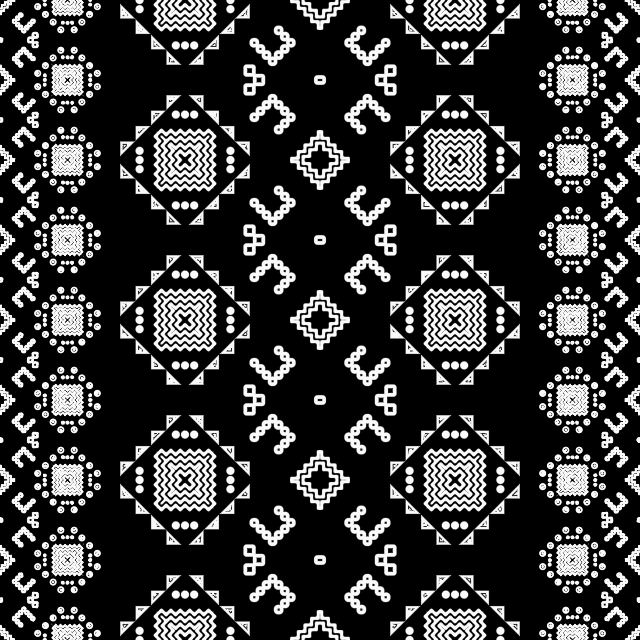
Write a Shadertoy shader that draws this pattern.

```glsl
// White folk-weave columns on black: medallions, stepped diamonds, bead chains
// and trefoils, built from distance functions in one mirrored, repeated cell.
// The outer strips reuse that cell at half size, with heavier, worn strokes.

#define CANVAS 768.0       // design units across the canvas
#define PERIOD 192.0       // height of one repeat
#define STRIP_START 252.0  // distance from the middle to the outer strips
#define MEDALLION_X 162.0  // medallion distance from the column axis
#define STROKE 2.3         // half line width in the middle
#define STRIP_STROKE 3.3   // half line width in the strips, in cell units
#define WAVE_LENGTH 11.3
#define WAVE_HEIGHT 2.0
#define SOFTNESS 0.9       // least edge blur, in design units
#define WEAR 0.45          // share of the inlay lines that is broken
#define INK vec3(0.98)

float hash(vec2 p) {
    p = fract(p * vec2(0.1031, 0.1137));
    p += dot(p, p.yx + 33.33);
    return fract((p.x + p.y) * p.x * 7.31);
}

float noise(vec2 p) {
    vec2 i = floor(p), f = fract(p);
    f = f * f * (3.0 - 2.0 * f);
    return mix(mix(hash(i), hash(i + vec2(1, 0)), f.x),
               mix(hash(i + vec2(0, 1)), hash(i + vec2(1, 1)), f.x), f.y);
}

float coverage(float d, float blur) {
    return 1.0 - smoothstep(-blur, blur, d);
}

float roundBox(vec2 p, vec2 halfSize, float radius) {
    vec2 q = abs(p) - halfSize + radius;
    return length(max(q, 0.0)) + min(max(q.x, q.y), 0.0) - radius;
}

// Distance from a straight edge that ripples along its length
float rippled(float across, float along, float height) {
    return across + height * cos(6.2832 * along / WAVE_LENGTH);
}

// Two nested stepped diamonds
float diamond(vec2 a, float stroke) {
    float f = rippled((a.x + a.y) * 0.7071, (a.x - a.y) * 0.7071, -WAVE_HEIGHT);
    return min(abs(f - 22.7), abs(f - 14.6)) / 1.15 - stroke;
}

// Hooked chain of nine beads
float beadChain(vec2 p, float stroke) {
    float d = 1e3;
    for (int i = 0; i < 9; i++) {
        vec2 c = vec2(35.0 + 7.3 * abs(float(i) - 6.0),
                      22.5 + 7.4 * abs(float(i) - 3.0));
        d = min(d, abs(roundBox(p - c, vec2(3.5), 2.8)) - stroke);
    }
    return d;
}

// Three linked squares
float trefoil(vec2 p, float stroke) {
    float pair = abs(roundBox(p - vec2(84.5, 11.3), vec2(5.1), 1.5));
    float tip = abs(roundBox(p - vec2(73.2, 0.0), vec2(5.1), 1.5));
    return min(pair, tip) - stroke;
}

// Nested rippled squares with three dots on each side
float medallionCore(vec2 a, float stroke) {
    float across = max(a.x, a.y), along = min(a.x, a.y);
    float f = rippled(across, along, WAVE_HEIGHT);
    float ring = clamp(floor(f / 8.25 + 0.5), 1.0, 4.0);
    float squares = abs(f - 8.25 * ring) / 1.15 - stroke;
    float nearest = 11.0 * clamp(floor(along / 11.0 + 0.5), 0.0, 1.0);
    float dots = length(vec2(across - 54.5, along - nearest)) - 4.9;
    return min(squares, dots);
}

// Border of four teeth per quadrant: triangles, or round petals in the strips
float medallionTeeth(vec2 a, bool strip) {
    float k = clamp(floor((a.x - a.y + 55.5) / 37.0 + 0.5), 0.0, 3.0);
    vec2 q = vec2(22.5, 78.0) + 18.5 * k * vec2(1, -1) - a;
    if (strip) return length(q - 6.5) - 8.5;
    return max(max(-q.x, -q.y), (q.x + q.y - 18.5) * 0.7071) + 0.3;
}

void mainImage(out vec4 fragColor, in vec2 fragCoord) {
    vec2 canvas = fragCoord / iResolution.xy * CANVAS;
    float blur = max(SOFTNESS, 0.75 * CANVAS / iResolution.y);

    // Mirror about the middle; the strips are mirrored about the canvas edges
    vec2 p = vec2(abs(canvas.x - 0.5 * CANVAS), canvas.y);
    bool strip = p.x > STRIP_START;
    if (strip) {
        p = 2.0 * vec2(0.5 * CANVAS - p.x, p.y);
        blur *= 1.5;
    }
    float stroke = strip ? STRIP_STROKE : STROKE;
    p.y = abs(mod(p.y + 0.5 * PERIOD, PERIOD) - 0.5 * PERIOD);
    vec2 fromGap = vec2(p.x, 0.5 * PERIOD - p.y);
    vec2 fromMedallion = abs(p - vec2(MEDALLION_X, 0.0));

    // Line motifs
    float d = min(diamond(p, stroke), beadChain(fromGap, stroke));
    d = min(d, trefoil(fromGap, stroke));
    d = min(d, abs(roundBox(fromGap, vec2(4.9, 3.5), 2.0)) - stroke);
    d = min(d, medallionCore(fromMedallion, stroke));

    // Teeth with a broken dark inlay that varies from repeat to repeat
    float grain = noise(canvas * 0.45);
    float teeth = medallionTeeth(fromMedallion, strip);
    float inlay = abs(teeth + (strip ? 4.8 : 3.5)) - 0.55;
    float kept = smoothstep(WEAR - 0.1, WEAR + 0.15, grain);
    float toothInk = coverage(teeth, blur) * (1.0 - kept * coverage(inlay, blur));

    // Uneven stroke edges in the strips
    if (strip) d += 1.4 * (0.5 - grain);
    float ink = max(coverage(d, blur), toothInk);
    fragColor = vec4(INK * ink, 1.0);
}
```
